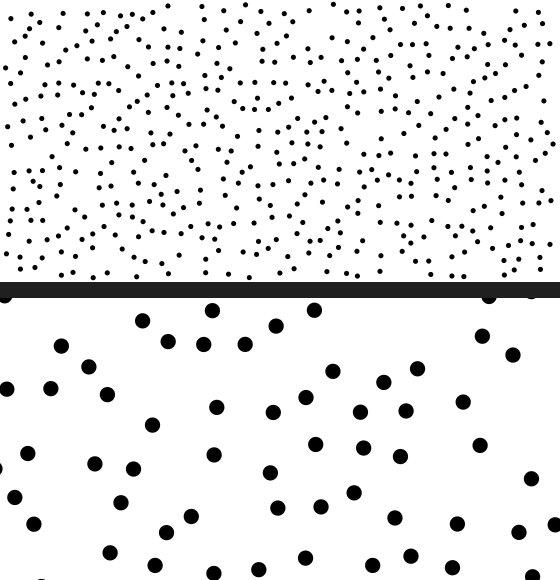
Top: the whole. Bottom: its middle third, enlarged.
Give the GLSL for this pattern, as a Shadertoy shader.

```glsl
// Scattered round black dots of one size on white paper.
// Each cell of a grid holds one jittered dot; dots that come too close push
// each other apart, a few are left out, and none is cut by the canvas edge.

#define ROWS 16.0          // grid cells per canvas height
#define DOT_RADIUS 0.0090  // in canvas heights
#define EDGE_MARGIN 0.015  // least distance of a dot centre from the border
#define JITTER 0.92        // random shift, in cells
#define SPACING 0.68       // wanted least distance of two dots, in cells
#define KEEP 0.98          // share of the cells that show their dot
#define PAPER vec3(1.0)
#define INK vec3(0.0)

// Three random values in 0..1 per cell
vec3 hash3(vec2 cell) {
    vec3 p = fract(cell.xyx * vec3(0.1031, 0.1030, 0.0973) + 0.37);
    p += dot(p, p.yxz + 33.33);
    return fract((p.xxy + p.yzz) * p.zyx);
}

vec2 jitteredDot(vec2 cell) {
    return cell + 0.5 + JITTER * (hash3(cell).xy - 0.5);
}

// Dot centre after one step of pushing away from its neighbours
vec2 relaxedDot(vec2 cell) {
    vec2 centre = jitteredDot(cell);
    vec2 push = vec2(0.0);
    for (int j = -1; j <= 1; j++)
    for (int i = -1; i <= 1; i++) {
        if (i == 0 && j == 0) continue;
        vec2 away = centre - jitteredDot(cell + vec2(i, j));
        float dist = max(length(away), 0.001);
        push += away / dist * 0.5 * max(SPACING - dist, 0.0);
    }
    return centre + push;
}

// Signed distance to the nearest dot, in canvas heights
float dotDistance(vec2 uv, vec2 canvas) {
    vec2 home = floor(uv * ROWS);
    float nearest = 1.0;
    for (int j = -1; j <= 1; j++)
    for (int i = -1; i <= 1; i++) {
        vec2 cell = home + vec2(i, j);
        vec2 centre = relaxedDot(cell) / ROWS;
        vec2 border = min(centre, canvas - centre);
        bool shown = hash3(cell).z < KEEP && min(border.x, border.y) > EDGE_MARGIN;
        if (shown) nearest = min(nearest, length(uv - centre) - DOT_RADIUS);
    }
    return nearest;
}

void mainImage(out vec4 fragColor, in vec2 fragCoord) {
    vec2 canvas = iResolution.xy / iResolution.y;
    vec2 uv = fragCoord / iResolution.y;

    // Edge softened over one pixel
    float ink = clamp(0.5 - dotDistance(uv, canvas) * iResolution.y, 0.0, 1.0);
    fragColor = vec4(mix(PAPER, INK, ink), 1.0);
}
```
